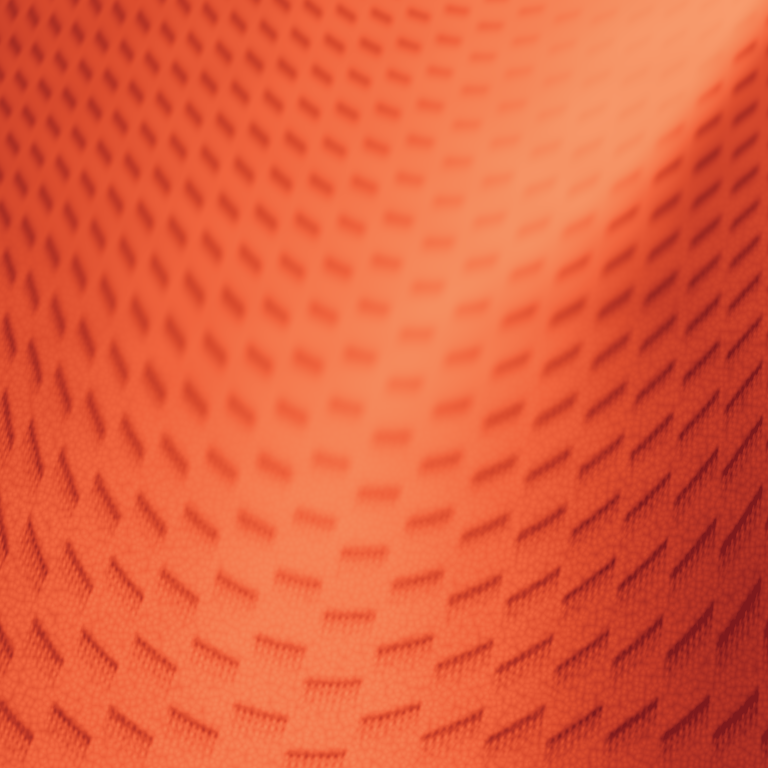
A WebGL 1 fragment shader for this texture:

```glsl
precision highp float;
// A soft valley of coral knitted fabric: staggered slits follow U-shaped rows
// on a perspective grid, the fold is shaded by a tone field mapped to a colour
// ramp, and a shallow focus keeps knit and grain only in the near parts.

uniform vec2 u_resolution;

#define ROW_PITCH 0.097      // row spacing at the bottom
#define ROW_SHRINK 0.06      // loss of row spacing with height
#define COLUMN_PITCH 0.088   // column spacing at the bottom
#define COLUMN_SHRINK 0.040  // loss of column spacing with height
#define ROW_SLOPE 1.0        // steepness the rows approach on the flanks
#define ROW_ROUND 0.32       // half-width of the rounded valley floor
#define SLIT_DEPTH 1.35      // darkness of the slits
#define POCKET_DEPTH 0.65    // shade just below each slit
#define WALL_DROP 3.7        // darkness of the right-hand wall
#define KNIT_DEPTH 0.38
#define GRAIN_DEPTH 0.95
#define GRAIN_SCALE 125.0

const float TAU = 6.2831853;

vec2 hash2(vec2 p) {
  vec2 q = vec2(dot(p, vec2(127.1, 311.7)), dot(p, vec2(269.5, 183.3)));
  return fract(sin(q) * 43758.55);
}

// Distance to the nearest scattered point
float cellular(vec2 p) {
  vec2 cell = floor(p);
  float nearest = 2.0;
  for (int j = -1; j <= 1; j++) {
    for (int i = -1; i <= 1; i++) {
      vec2 c = cell + vec2(float(i), float(j));
      nearest = min(nearest, length(c + hash2(c) - p));
    }
  }
  return nearest;
}

// Fabric coordinates: x counts columns, y counts rows
vec2 fabricGrid(vec2 p) {
  float d = p.x - (0.407 + 0.24 * p.y);
  float steep = 1.4 * smoothstep(0.0, 0.55, p.y) * (1.0 - 0.6 * smoothstep(0.6, 1.0, p.y));
  float bend = ROW_SLOPE * (sqrt(d * d + ROW_ROUND * ROW_ROUND) - ROW_ROUND);
  bend += steep * abs(d * d * d);
  float column = d * (1.0 + 0.4 * d * d) / (COLUMN_PITCH - COLUMN_SHRINK * p.y);
  float row = -log(1.0 - ROW_SHRINK / ROW_PITCH * (p.y - bend)) / ROW_SHRINK;
  return vec2(column, row);
}

// Broad light and shade of the fold, in ramp steps
float foldTone(vec2 p) {
  float crest = 0.33 + 0.18 * p.y + 0.42 * p.y * p.y;
  float side = p.x - crest;
  float left = min(side, 0.0);
  float tone = 4.6 + 1.95 * p.y;
  float fall = sqrt(left * left + 0.0036) - 0.06;
  tone -= (6.0 + 2.2 * min(2.0 * p.y, 1.0)) * fall / (1.0 + 0.8 * fall);
  float edge = 0.705 + 0.03 * smoothstep(0.2, 0.6, p.y) + 0.7 * max(p.y - 0.6, 0.0);
  float softness = 0.05 + 0.25 * (1.0 - smoothstep(0.35, 0.85, p.y));
  tone -= WALL_DROP * smoothstep(-softness, softness, p.x - edge);
  vec2 hollow = (p - vec2(1.0, 0.32)) / vec2(0.25, 0.22);
  return tone - 0.6 * exp(-dot(hollow, hollow));
}

vec3 ramp(float t) {
  vec3 c = mix(vec3(0.50, 0.10, 0.11), vec3(0.63, 0.16, 0.13), clamp(t, 0.0, 1.0));
  c = mix(c, vec3(0.75, 0.22, 0.15), clamp(t - 1.0, 0.0, 1.0));
  c = mix(c, vec3(0.86, 0.30, 0.18), clamp(t - 2.0, 0.0, 1.0));
  c = mix(c, vec3(0.94, 0.39, 0.24), clamp(t - 3.0, 0.0, 1.0));
  c = mix(c, vec3(0.96, 0.48, 0.31), clamp(t - 4.0, 0.0, 1.0));
  c = mix(c, vec3(0.96, 0.56, 0.38), clamp(t - 5.0, 0.0, 1.0));
  return mix(c, vec3(0.98, 0.64, 0.46), clamp(t - 6.0, 0.0, 1.0));
}

void main() {
  vec2 p = gl_FragCoord.xy / u_resolution;
  vec2 grid = fabricGrid(p);
  float tone = foldTone(p);

  // Focus fades upward, later along both sides
  float flank = max(abs(p.x - 0.45) - 0.15, 0.0);
  float focus = 1.0 - smoothstep(0.05, 0.55, p.y - 0.9 * flank);

  // Staggered slits, each with a shaded pocket beneath
  float index = floor(grid.x + 0.5);
  float across = grid.x - index;
  float jitter = 0.08 * (hash2(vec2(index, 3.0)).x - 0.5);
  float along = fract(grid.y + 0.35 - 0.5 * mod(index, 2.0) + jitter) - 0.5;
  float blur = mix(0.21, 0.065, focus);
  float slit = exp(-along * along / (blur * blur));
  float endFade = mix(0.32, 0.10, focus);
  float span = 1.0 - smoothstep(0.5 - endFade, 0.5, abs(across));
  float pocket = smoothstep(-0.48, -0.04, along)
               * (1.0 - smoothstep(-0.05, blur, along)) * span;
  float lit = smoothstep(4.0, 6.5, tone);
  float contrast = mix(1.0, 0.6, lit) * mix(0.7, 1.1, focus);
  contrast *= 1.0 - 0.75 * smoothstep(0.6, 0.95, p.y) * lit;
  tone -= contrast * (SLIT_DEPTH * slit * span + POCKET_DEPTH * pocket);
  tone += 0.3 * contrast;

  // Fine ribs and loops of the knit, strongest inside pockets
  vec2 weave = grid * TAU * 9.0;
  float knit = sin(weave.x) * (0.6 + 0.4 * sin(weave.y + 0.5 * sin(weave.x)));
  tone += KNIT_DEPTH * focus * focus * knit * (0.35 + 1.6 * pocket);

  // Fibre grain and slow unevenness
  float grain = 0.5 - cellular(p * GRAIN_SCALE);
  tone += GRAIN_DEPTH * grain * focus * mix(1.0, 0.5, lit);
  tone += 0.1 * sin(p.x * 23.0 + 3.0 * sin(p.y * 17.0)) * sin(p.y * 29.0 + p.x * 11.0);

  gl_FragColor = vec4(ramp(tone), 1.0);
}
```
